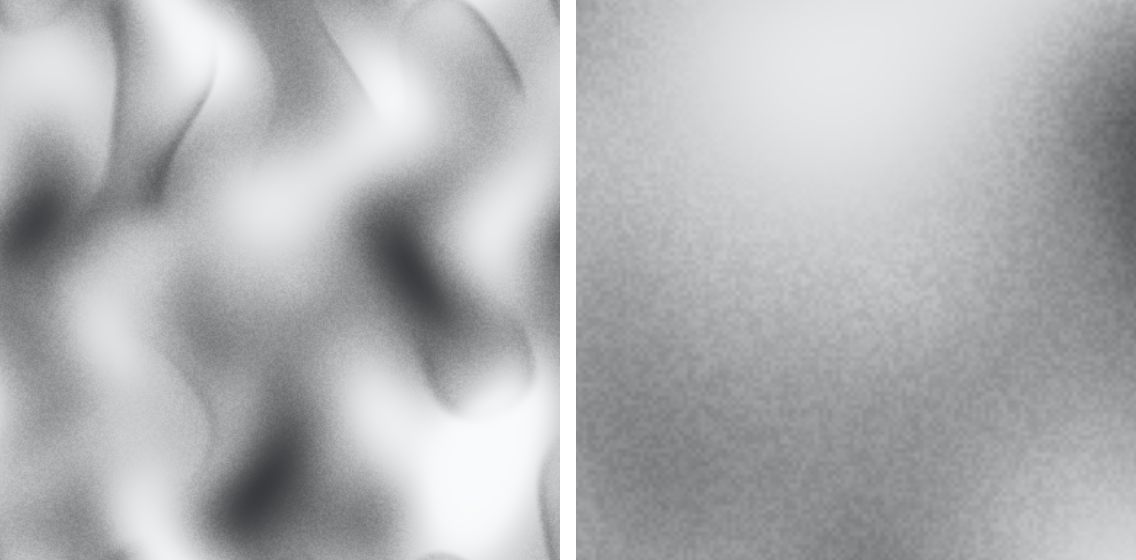
Left, the full canvas; right, a detail of the centre.
Reproduce this texture procedurally as a Shadertoy shader.

```glsl
// Soft grey smoke: blurred bright puffs, a few dark hollows and upright shadow folds.
// Puffs are sums of whole-number waves with random phases, so the tile wraps exactly;
// a tone curve sets the share of each grey, and fine grain covers the mid tones.

const float TAU = 6.283185;
const int MAX_WAVE = 4;             // highest whole-number frequency
const float MID_GREY = 0.738;       // tone at the average density
const float CONTRAST = 0.168;
const float SHADOW_BIAS = 0.018;    // lengthens the dark end of the tones
const float BLACK_FLOOR = 0.13;
const float WHITE_CEILING = 0.985;
const float FOLD_DEPTH = 0.25;
const float FOLD_FADE = 2.0;
const float WISP_DEPTH = 0.016;
const float GRAIN_CELLS = 384.0;
const float GRAIN_DEPTH = 0.064;
const vec2 PUFF_STRETCH = vec2(0.82, 1.22); // above 1 lengthens along that axis
const vec2 FOLD_STRETCH = vec2(0.65, 1.6);
const vec3 COOL_TINT = vec3(-0.011, 0.001, 0.010);

float hash(vec2 p) {
    vec3 q = fract(p.xyx * 0.1031);
    q += dot(q, q.yzx + 33.33);
    return fract((q.x + q.y) * q.z);
}

// Wrapping random field with mean 0 and variance 1; a low falloff adds detail.
float waveField(vec2 p, float seed, float falloff, vec2 stretch) {
    float sum = 0.0;
    float power = 0.0;
    for (int y = 0; y <= MAX_WAVE; y++) {
        for (int x = -MAX_WAVE; x <= MAX_WAVE; x++) {
            if (y == 0 && x <= 0) continue;
            vec2 wave = vec2(x, y);
            vec2 scaled = wave * stretch;
            float q2 = dot(scaled, scaled);
            float weight = sqrt(q2) * exp(-falloff * q2);
            float phase = hash(wave + vec2(57.0, 91.0) + seed * 31.7);
            sum += weight * cos(TAU * (dot(wave, p) + phase));
            power += 0.5 * weight * weight;
        }
    }
    return sum / sqrt(power);
}

// Value noise that wraps after the given number of cells.
float grainNoise(vec2 p, float cells) {
    p *= cells;
    vec2 cell = floor(p);
    vec2 f = fract(p);
    f = f * f * (3.0 - 2.0 * f);
    vec2 a = mod(cell, cells);
    vec2 b = mod(cell + 1.0, cells);
    float low = mix(hash(a), hash(vec2(b.x, a.y)), f.x);
    float high = mix(hash(vec2(a.x, b.y)), hash(b), f.x);
    return mix(low, high, f.y) - 0.5;
}

// Gentle wrapping drift that bends the puffs and folds.
vec2 bend(vec2 p) {
    vec2 slow = sin(TAU * (p.yx * 2.0 + vec2(0.13, 0.58)));
    vec2 fast = sin(TAU * (p.yx * 3.0 + vec2(p.x, -p.y) + vec2(0.71, 0.27)));
    return p + 0.022 * slow + 0.013 * fast;
}

float softMax(float a, float b) {
    return 0.5 * (a + b + sqrt((a - b) * (a - b) + 0.002));
}

// A shadow that starts sharply at a contour and fades away on one side.
float foldShadow(vec2 p) {
    float side = waveField(p, 5.0, 0.16, FOLD_STRETCH);
    float patches = smoothstep(-0.5, 1.1, waveField(p, 9.0, 0.25, PUFF_STRETCH));
    return smoothstep(-0.3, 0.25, side) * exp(-FOLD_FADE * max(side, 0.0)) * patches;
}

void mainImage(out vec4 fragColor, in vec2 fragCoord) {
    vec2 uv = fragCoord / iResolution.xy;
    vec2 p = bend(uv);

    // Puffs and hollows
    float density = waveField(p, 2.0, 0.17, PUFF_STRETCH);
    float tone = MID_GREY + CONTRAST * density - SHADOW_BIAS * density * density;

    // Folds and faint wisps, kept out of the black hollows and the white cores
    float foldable = smoothstep(0.35, 0.65, tone) * (1.0 - 0.6 * smoothstep(0.85, 1.0, tone));
    tone -= FOLD_DEPTH * foldShadow(p) * foldable;
    float midTones = smoothstep(0.2, 0.5, tone) * (1.0 - smoothstep(0.68, 0.9, tone));
    tone += WISP_DEPTH * midTones * waveField(p * 2.0, 13.0, 0.1, PUFF_STRETCH);

    // Soft limits at both ends
    tone = softMax(tone, BLACK_FLOOR);
    tone = -softMax(-tone, -WHITE_CEILING);

    // Fine grain
    float grain = grainNoise(uv, GRAIN_CELLS) + 0.5 * grainNoise(uv, GRAIN_CELLS * 0.5);
    tone += GRAIN_DEPTH * grain * midTones;

    vec3 color = vec3(tone) + COOL_TINT * (1.0 - 0.7 * tone);
    fragColor = vec4(clamp(color, 0.0, 1.0), 1.0);
}
```
